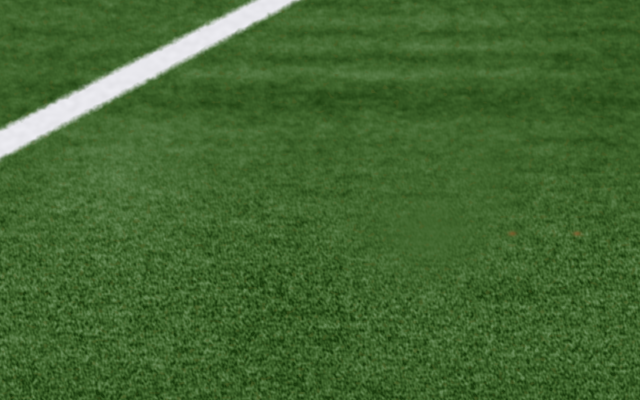
A Shadertoy shader for this texture:

```glsl
const vec3 DARK_GRASS = vec3(0.10, 0.23, 0.05);
const vec3 MID_GRASS = vec3(0.25, 0.40, 0.175);
const vec3 PALE_GRASS = vec3(0.38, 0.52, 0.315);
const vec3 DRY_GRASS = vec3(0.33, 0.37, 0.14);
const vec3 CHALK = vec3(0.91, 0.91, 0.93);
const vec3 SPECK = vec3(0.52, 0.36, 0.17);
const float BASE_TONE = 0.53;
const float BROAD_STRENGTH = 0.72;
const float BLADE_CONTRAST = 0.72;
const float TUFT_CONTRAST = 0.46;
const float STREAK_CONTRAST = 0.24;
const float LINE_SOFTNESS = 0.011;
const float LINE_FRAY = 0.006;

// Mowing bands: height, half width, strength
const vec3 BANDS[8] = vec3[8](
    vec3(0.990, 0.012, -0.14), vec3(0.948, 0.014, 0.20),
    vec3(0.917, 0.010, -0.12), vec3(0.887, 0.015, 0.22),
    vec3(0.854, 0.012, -0.24), vec3(0.815, 0.015, 0.30),
    vec3(0.752, 0.042, -0.26), vec3(0.675, 0.022, 0.10));

// Broad patches: centre, radius, strength
const vec4 PATCHES[6] = vec4[6](
    vec4(0.32, 0.63, 0.17, 0.19), vec4(0.27, 0.48, 0.18, 0.18),
    vec4(0.72, 0.17, 0.15, -0.15), vec4(0.70, 0.31, 0.10, -0.10),
    vec4(0.15, 0.77, 0.13, -0.15), vec4(1.08, 0.42, 0.20, 0.06));

vec2 hashGradient(vec2 cell) {
    vec3 p = fract(vec3(cell.xyx) * vec3(0.1031, 0.1030, 0.0973));
    p += dot(p, p.yzx + 33.33);
    return fract((p.xx + p.yz) * p.zy) * 2.0 - 1.0;
}

float gradientNoise(vec2 p) {
    vec2 i = floor(p), f = fract(p);
    vec2 u = f * f * f * (f * (f * 6.0 - 15.0) + 10.0);
    float a = dot(hashGradient(i), f);
    float b = dot(hashGradient(i + vec2(1, 0)), f - vec2(1, 0));
    float c = dot(hashGradient(i + vec2(0, 1)), f - vec2(0, 1));
    float d = dot(hashGradient(i + vec2(1, 1)), f - vec2(1, 1));
    return mix(mix(a, b, u.x), mix(c, d, u.x), u.y);
}

float blob(vec2 offset, vec2 radius) {
    vec2 q = offset / radius;
    return exp(-dot(q, q));
}

// Large-scale light and shade
float turfTone(vec2 p, float rightOfLine) {
    float shade = 0.0;
    float wave = 0.006 * gradientNoise(vec2(p.x * 4.0, p.y * 9.0));
    float bandFade = mix(0.35, 1.0, rightOfLine) * mix(1.0, 0.45, smoothstep(1.1, 1.6, p.x));
    for (int i = 0; i < 8; i++) {
        float d = (p.y + wave - BANDS[i].x) / BANDS[i].y;
        shade += BANDS[i].z * bandFade * exp(-d * d);
    }
    for (int i = 0; i < 6; i++)
        shade += PATCHES[i].w * blob(p - PATCHES[i].xy, PATCHES[i].z * vec2(1.2, 0.8));
    shade -= 0.30 * blob(p - vec2(1.29, 0.265), vec2(0.09, 0.022));
    shade -= 0.18 * smoothstep(1.2, 1.6, p.x) * smoothstep(0.3, 0.9, p.y);
    shade -= 0.14 * smoothstep(0.12, 0.0, p.y);
    return BASE_TONE + BROAD_STRENGTH * shade;
}

// Fine texture, sharp near the viewer and soft in the distance
float turfDetail(vec2 p) {
    float focus = 1.0 - smoothstep(0.22, 0.72, p.y);
    float smear = blob(p - vec2(1.07, 0.42), vec2(0.17, 0.12));
    smear = max(smear, 0.6 * blob(p - vec2(1.22, 0.50), vec2(0.09, 0.18)));
    vec2 lean = vec2(p.x + 0.15 * p.y, p.y);
    float blades = gradientNoise(lean * vec2(148.0, 118.0))
                 + 0.7 * gradientNoise(lean * vec2(88.0, 84.0) + 17.0);
    float tufts = gradientNoise(p * vec2(42.0, 62.0) + 5.0)
                + 0.7 * gradientNoise(p * vec2(72.0, 104.0) + 31.0);
    float streaks = gradientNoise(p * vec2(9.0, 44.0) + 3.0)
                  + 0.7 * gradientNoise(p * vec2(18.0, 30.0) + 43.0);
    float detail = BLADE_CONTRAST * mix(0.16, 1.0, focus) * blades
                 + TUFT_CONTRAST * mix(0.55, 1.0, focus) * tufts
                 + STREAK_CONTRAST * streaks;
    return detail * (1.0 - 0.8 * smear);
}

vec3 grassColor(float tone, vec2 p) {
    vec3 color = mix(DARK_GRASS, MID_GRASS, clamp(tone / 0.55, 0.0, 1.0));
    color = mix(color, PALE_GRASS, clamp((tone - 0.55) / 0.45, 0.0, 1.15));
    float dry = gradientNoise(p * vec2(66.0, 84.0) + 71.0);
    return mix(color, DRY_GRASS, 0.4 * smoothstep(0.15, 0.5, dry));
}

void mainImage(out vec4 fragColor, in vec2 fragCoord) {
    vec2 p = fragCoord / iResolution.y;
    p.x *= 1.6 * iResolution.y / iResolution.x;

    // Tapering painted line
    float fray = LINE_FRAY * gradientNoise(p * vec2(50.0, 60.0))
               + 0.6 * LINE_FRAY * gradientNoise(p * 120.0);
    float upper = 0.677 + 0.509 * p.x - p.y + fray;
    float lower = p.y - 0.601 - 0.532 * p.x + fray;
    float line = smoothstep(-LINE_SOFTNESS, LINE_SOFTNESS, min(upper, lower) - 0.001);

    // Turf
    float rightOfLine = smoothstep(-0.02, 0.12, -lower);
    float tone = turfTone(p, rightOfLine) + turfDetail(p);
    vec3 color = grassColor(tone, p);

    // Two dry specks
    for (int i = 0; i < 2; i++) {
        vec2 centre = vec2(1.281 + 0.162 * float(i), 0.416);
        color = mix(color, SPECK, 0.75 * blob(p - centre, vec2(0.010, 0.006)));
    }

    vec3 chalk = CHALK + 0.04 * gradientNoise(p * vec2(45.0, 60.0));
    fragColor = vec4(mix(color, chalk, line), 1.0);
}
```
